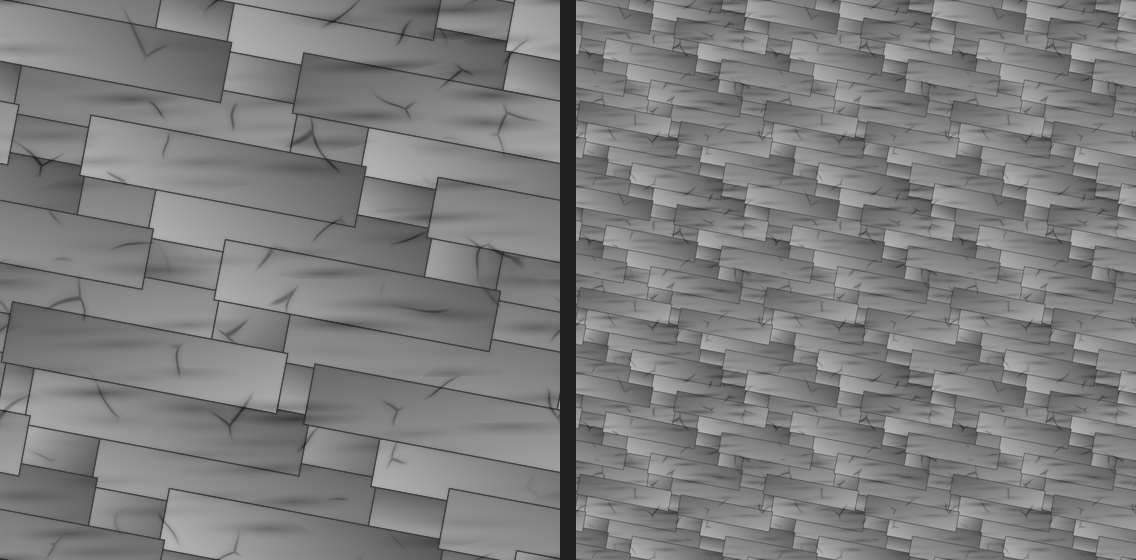
Left: one tile. Right: repeated 3 by 3.
A Shadertoy shader for this texture:

```glsl
const float TAU = 6.2831853;
const int ROWS = 9;
const int COLUMNS = 2;
const vec2 FIRST_CORNER = vec2(0.0625, 0.65);   // measured from the top left
const float ROW_SHIFT = 0.12;
const float TILT_ANGLE = 0.186;
const vec2 PLANK_SIZE = vec2(0.5, 0.1095);
const vec2 FILLER_CORNER = vec2(-0.005, 0.1);   // short block below each plank
const vec2 FILLER_SIZE = vec2(0.156, 0.099);
const float LINE_HALF_WIDTH = 0.0013;
const float LINE_TONE = 0.2;
const float LINE_STRENGTH = 0.85;
const float MEAN_TONE = 0.525;
const float TOP_TO_BOTTOM = 0.1;
const vec2 STREAK_CELLS = vec2(4.0, 30.0);
const float STREAK_DEPTH = 0.2;
const vec2 CRACK_CELLS = vec2(7.0, 7.0);
const float CRACK_DEPTH = 0.17;

// Lengthwise change of tone: one pair per row
const float SLOPE[18] = float[18](
    -0.20, 0.14, -0.14, -0.25, -0.30, -0.10, -0.27, -0.29, 0.20,
    0.12, -0.29, -0.26, -0.05, -0.26, 0.14, -0.22, 0.22, -0.02);

vec2 hash2(vec2 p) {
    vec2 s = vec2(dot(p, vec2(127.1, 311.7)), dot(p, vec2(269.5, 183.3)));
    return fract(sin(s) * 43758.55);
}

// Wrapping cellular noise: nearest distance, second distance, cell value
vec3 cellular(vec2 uv, vec2 cells) {
    vec2 p = uv * cells;
    vec2 base = floor(p);
    vec3 nearest = vec3(9.0, 9.0, 0.0);
    for (int y = -1; y <= 1; y++)
    for (int x = -1; x <= 1; x++) {
        vec2 cell = base + vec2(x, y);
        vec2 id = mod(cell, cells);
        float d = length(cell + hash2(id) - p);
        if (d < nearest.x) nearest = vec3(d, nearest.x, hash2(id + 37.0).x);
        else nearest.y = min(nearest.y, d);
    }
    return nearest;
}

float boxDistance(vec2 p, vec2 halfSize) {
    vec2 d = abs(p) - halfSize;
    return length(max(d, 0.0)) + min(max(d.x, d.y), 0.0);
}

// Paint an outlined block with a linear gradient over the current tone
float paintBlock(float tone, vec2 p, vec2 size, vec2 slope, float pixel) {
    vec2 centred = p - 0.5 * size;
    float d = boxDistance(centred, 0.5 * size);
    float face = MEAN_TONE + dot(slope, centred / size);
    tone = mix(tone, face, smoothstep(0.5, -0.5, d / pixel));
    float line = smoothstep(0.6 * pixel, -0.6 * pixel, abs(d) - LINE_HALF_WIDTH);
    float shadow = 0.12 * exp(-abs(d) / 0.003);
    return mix(tone, LINE_TONE, max(LINE_STRENGTH * line, shadow));
}

// Layers: 0 fillers, 1 lower planks, 2 upper planks
float planks(vec2 uv, float pixel) {
    float tone = MEAN_TONE;
    float c = cos(TILT_ANGLE), s = sin(TILT_ANGLE);
    for (int layer = 0; layer < 3; layer++)
    for (int row = 0; row < ROWS; row++)
    for (int col = 0; col < COLUMNS; col++) {
        bool upper = (row + (row > 2 ? col : 0)) % 2 == 0;
        if (layer > 0 && upper != (layer == 2)) continue;
        vec2 corner = FIRST_CORNER + vec2(float(row) * ROW_SHIFT
            + float(col) / float(COLUMNS), float(row) / float(ROWS));
        vec2 d = fract(uv - corner + 0.25) - 0.25;
        vec2 p = vec2(c * d.x + s * d.y, c * d.y - s * d.x);
        if (layer == 0) {
            vec2 slope = (hash2(vec2(row, col)) - vec2(0.65, 0.2)) * vec2(0.5, 0.45);
            tone = paintBlock(tone, p - FILLER_CORNER, FILLER_SIZE, slope, pixel);
        } else {
            vec2 slope = vec2(SLOPE[row * COLUMNS + col], TOP_TO_BOTTOM);
            tone = paintBlock(tone, p, PLANK_SIZE, slope, pixel);
        }
    }
    return tone;
}

// Long grain streaks and sparse branching cracks
float wear(vec2 uv) {
    vec2 wave = sin(TAU * (uv.yx * vec2(3.0, 2.0) + uv * vec2(1.0, 2.0)));
    vec2 ripple = sin(TAU * (uv.yx * vec2(11.0, 9.0) + 0.3 * wave));
    vec3 grain = cellular(uv + vec2(0.02, 0.006) * wave.yx, STREAK_CELLS);
    float streak = pow(max(1.0 - grain.x / 0.55, 0.0), 1.6) * grain.z * grain.z;
    vec3 web = cellular(uv + 0.012 * wave + 0.004 * ripple, CRACK_CELLS);
    float edge = web.y - web.x;
    float crack = smoothstep(0.045, 0.0, edge) + 0.25 * smoothstep(0.18, 0.0, edge);
    float patches = sin(TAU * (4.0 * uv.x + uv.y) + 2.0 * wave.y)
        * sin(TAU * (5.0 * uv.y - 2.0 * uv.x) + wave.x);
    crack *= smoothstep(0.05, 0.9, patches);
    return STREAK_DEPTH * streak + CRACK_DEPTH * crack;
}

void mainImage(out vec4 fragColor, in vec2 fragCoord) {
    vec2 uv = fragCoord / iResolution.xy;
    uv.y = 1.0 - uv.y;
    float tone = planks(uv, 1.0 / iResolution.y);
    tone -= wear(uv) * smoothstep(0.1, 0.4, tone);
    fragColor = vec4(vec3(clamp(tone, 0.0, 1.0)), 1.0);
}
```
